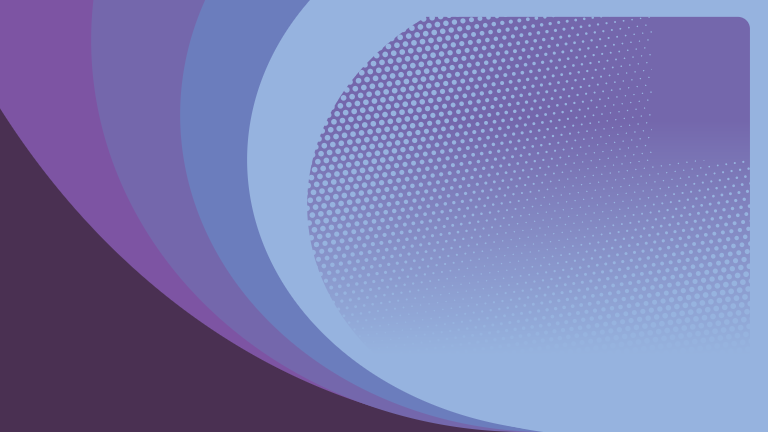
Write a Shadertoy shader that draws this background.

```glsl
// Nested violet and blue swooshes beside a faded panel of halftone dots.
#define DARK   vec3(0.29, 0.19, 0.32)
#define PURPLE vec3(0.49, 0.33, 0.64)
#define INDIGO vec3(0.455, 0.405, 0.675)
#define BLUE   vec3(0.42, 0.49, 0.74)
#define LIGHT  vec3(0.588, 0.702, 0.873)
#define DOT_PITCH 0.0199
#define DOT_TILT  0.14
#define DOT_MIN   0.0015
#define DOT_MAX   0.0065
#define CORNER    0.028

// Coverage of a shape from its signed distance.
float fill(float d) {
    return clamp(0.5 - d * iResolution.y, 0.0, 1.0);
}

// Half ellipse that continues as a flat band to the right of its centre.
float bowl(vec2 p, vec2 centre, vec2 radii) {
    vec2 q = p - centre;
    q.x = min(q.x, 0.0);
    float k = length(q / radii);
    float slope = length(q / (radii * radii));
    return k * (k - 1.0) / max(slope, 1e-4);
}

// Bowl resting on the bottom edge of the canvas.
float swoosh(vec2 p, float x, float width, float height) {
    return bowl(p, vec2(x, height), vec2(width, height));
}

// Curved left side, straight right and top sides, one rounded corner.
float panel(vec2 p) {
    vec2 q = p - vec2(1.736, 0.961) + CORNER;
    float sides = length(max(q, 0.0)) + min(max(q.x, q.y), 0.0) - CORNER;
    return max(sides, bowl(p, vec2(1.359, 0.5255), vec2(0.648, 0.532)));
}

// Distance to the nearest point of a tilted triangular lattice.
float latticeDistance(vec2 p) {
    float c = cos(DOT_TILT), s = sin(DOT_TILT);
    vec2 cell = DOT_PITCH * vec2(1.0, sqrt(3.0));
    vec2 q = mat2(c, -s, s, c) * p;
    vec2 a = mod(q, cell) - 0.5 * cell;
    vec2 b = mod(q + 0.5 * cell, cell) - 0.5 * cell;
    return min(length(a), length(b));
}

// Dots swell towards the upper left and the lower right.
float dotRadius(vec2 p) {
    float depth = 1.0 - p.y;
    float upperLeft = 0.0069 - 0.0107 * (p.x - 0.984) - 0.0108 * depth * depth;
    float lowerRight = 0.0014 + 0.016 * (depth - 0.37) + 0.009 * (p.x - 1.62);
    return clamp(max(upperLeft, lowerRight), DOT_MIN, DOT_MAX);
}

void mainImage(out vec4 fragColor, in vec2 fragCoord) {
    vec2 p = fragCoord / iResolution.y;

    // Swooshes, from back to front
    vec3 color = DARK;
    color = mix(color, PURPLE, fill(swoosh(p, 1.250, 1.579, 1.926)));
    color = mix(color, INDIGO, fill(swoosh(p, 1.217, 1.006, 0.907)));
    color = mix(color, BLUE,   fill(swoosh(p, 1.269, 0.852, 0.734)));
    color = mix(color, LIGHT,  fill(swoosh(p, 1.336, 0.764, 0.630)));

    // Panel fading downwards, with its upper right corner free of dots
    vec3 panelColor = mix(INDIGO, LIGHT, clamp((0.72 - p.y) / 0.54, 0.0, 1.0));
    float dots = fill(latticeDistance(p) - dotRadius(p));
    dots *= 1.0 - step(1.51, p.x) * step(0.63, p.y);
    panelColor = mix(panelColor, LIGHT, dots);
    color = mix(color, panelColor, fill(panel(p)));

    fragColor = vec4(color, 1.0);
}
```
